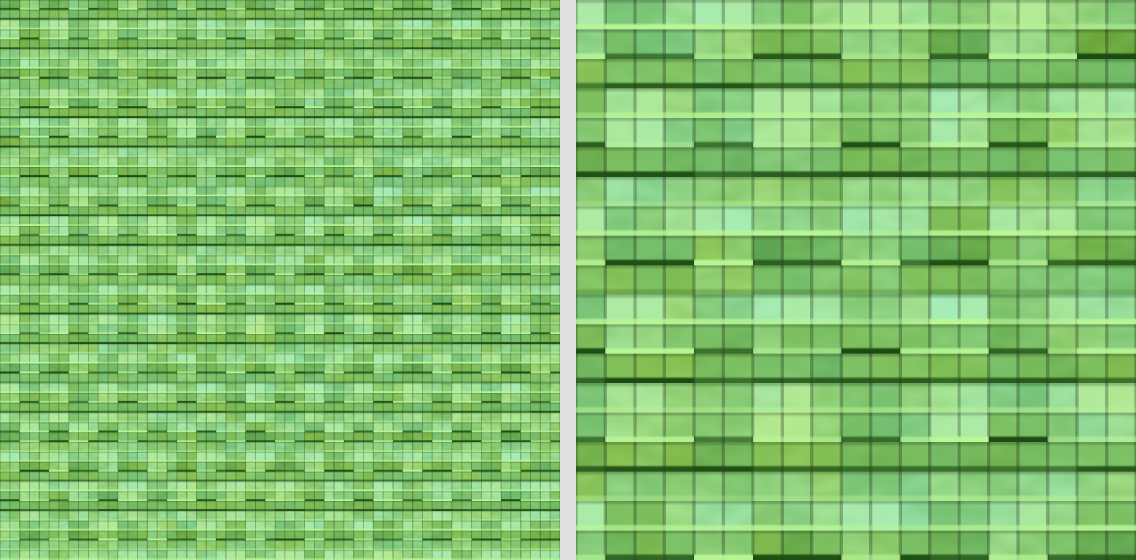
Left: the whole. Right: its middle third, enlarged.
Write a three.js fragment shader that draws this pattern.

```glsl
// Woven green cloth: 57 x 57 small cells under a checker of 22 column groups and
// 17 row cycles that beat against the grid. Each cycle runs from a pale row with
// a bright thread to a dark row with a dark thread; 3 x 3 samples smooth edges.
varying vec2 vUv;

float hash(vec2 p) {
  vec3 q = fract(vec3(p.xyx) * 0.1031);
  q += dot(q, q.yzx + 33.33);
  return fract((q.x + q.y) * q.z);
}

float cornerSlope(vec2 corner, vec2 period, vec2 offset) {
  float angle = 6.2832 * hash(mod(corner, period) + 71.0);
  return dot(vec2(cos(angle), sin(angle)), offset);
}

// Gradient noise that wraps after a whole period.
float gradientNoise(vec2 p, vec2 period) {
  vec2 i = floor(p), f = fract(p);
  vec2 u = f * f * f * (f * (f * 6.0 - 15.0) + 10.0);
  vec2 e = vec2(1.0, 0.0);
  return mix(
    mix(cornerSlope(i, period, f), cornerSlope(i + e, period, f - e), u.x),
    mix(cornerSlope(i + e.yx, period, f - e.yx), cornerSlope(i + 1.0, period, f - 1.0), u.x),
    u.y);
}

vec3 greenRamp(float tone) {
  vec3 low = mix(vec3(0.36, 0.62, 0.27), vec3(0.48, 0.75, 0.39), smoothstep(0.0, 0.45, tone));
  return mix(low, vec3(0.68, 0.92, 0.63), smoothstep(0.4, 0.95, tone));
}

vec3 cloth(vec2 uv) {
  vec2 grid = uv * 57.0;
  vec2 cell = mod(floor(grid), 57.0);
  vec2 f = fract(grid);

  // Column groups are two or three cells wide; the third cell stays calm.
  float group = floor((cell.x * 22.0 + 21.5) / 57.0);
  float place = cell.x - floor(group * 57.0 / 22.0 + 0.01);
  vec2 block = vec2(group, cell.y);

  // Row cycles; the checker slips once halfway so that it wraps.
  float turn = 0.15 - cell.y * 17.0 / 57.0;
  float cycle = fract(turn);
  float band = cos(6.2832 * (cycle - 0.1));
  float parity = mod(floor(turn) + group + step(cell.y, 23.5), 2.0);
  float polarity = (1.0 - 2.0 * parity) * (place < 1.5 ? 1.0 : 0.1);
  float contrast = mix(0.2, 1.0, 1.0 - smoothstep(0.5, 0.65, cycle) + smoothstep(0.92, 1.0, cycle));

  // Cell tone and hue.
  float tone = 0.57 + 0.19 * band
    + 0.2 * contrast * polarity * mix(0.35, 1.2, hash(block + 13.0))
    + 0.16 * (hash(cell + 40.0) - 0.5)
    + 0.1 * (hash(block + 91.0) - 0.5)
    + 0.12 * gradientNoise(uv * vec2(57.0, 114.0), vec2(57.0, 114.0));
  vec3 color = greenRamp(tone);
  float warmth = 0.7 * (hash(block + 150.0) - 0.5) + 0.5 * (hash(cell + 210.0) - 0.5) - 0.12 * band;
  color += warmth * vec3(0.05, -0.01, -0.13);

  // Thin upright seams.
  float seam = step(min(f.x, 1.0 - f.x), 0.056);
  color *= 1.0 - 0.25 * seam;

  // Shade at the head of each row.
  color *= 1.0 - 0.2 * smoothstep(0.84, 0.97, f.y);

  // Foot of the row: bright threads, broken ones, then dark threads.
  float broken = 0.42 + 0.16 * polarity;
  float darkThread = step(broken, cycle) * (1.0 - smoothstep(0.72, 0.84, cycle));
  float brightThread = step(cycle, broken) + 0.6 * step(0.84, cycle);
  float foot = 1.0 - smoothstep(0.13, 0.24, f.y);
  color = mix(color, vec3(0.73, 0.97, 0.59),
    foot * brightThread * mix(0.4, 0.95, hash(block + 300.0)));
  color = mix(color, vec3(0.1, 0.29, 0.06),
    foot * darkThread * mix(0.55, 1.0, hash(block + 400.0)));
  return color;
}

void main() {
  vec2 footprint = fwidth(vUv);
  vec3 sum = vec3(0.0);
  for (int i = 0; i < 9; i++) {
    vec2 tap = vec2(mod(float(i), 3.0), floor(float(i) / 3.0)) - 1.0;
    sum += cloth(vUv + tap * footprint / 3.0);
  }
  gl_FragColor = vec4(sum / 9.0, 1.0);
}
```
